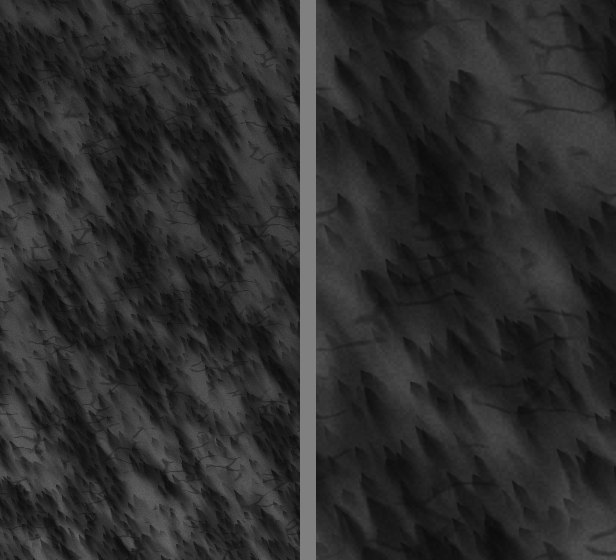
Left: the whole. Right: its middle third, enlarged.
Give the GLSL for this texture, as a WebGL 2 fragment shader.

```glsl
#version 300 es
precision highp float;
// Dark wind-blown fans on a grey plain: each has a sharp upwind tip and fades
// downwind. Three sizes of jittered fans are multiplied over soft plumes made
// of layered sines, then crossed by cellular cracks and fine grain.

uniform vec2 u_resolution;
out vec4 fragColor;

#define WIND normalize(vec2(0.54, -0.84))
#define FAN_SIZE vec2(0.110, 0.056)
#define FAN_DEPTH 0.74
#define PLUME_SCALE vec2(7.0, 20.0)
#define PLUME_DEPTH 0.58
#define CRACK_SCALE vec2(9.0, 27.0)
#define CRACK_DEPTH 0.36
#define GROUND 0.255
#define SHADOW 0.045
#define GRAIN_SCALE 300.0
#define GRAIN_DEPTH 0.10

vec2 hash2(vec2 p) {
    vec3 q = fract(p.xyx * vec3(0.1031, 0.1030, 0.0973));
    q += dot(q, q.yzx + 33.33);
    return fract((q.xx + q.yz) * q.zy);
}

// Layered, warped sines, roughly -0.7 to 0.7
float waves(vec2 p) {
    float sum = 0.0, amp = 0.5;
    for (int i = 0; i < 4; i++) {
        sum += amp * sin(p.x + sin(p.y * 1.3)) * cos(p.y - sin(p.x * 0.7));
        p = mat2(1.2, 1.4, -1.4, 1.2) * p + 2.1;
        amp *= 0.6;
    }
    return sum;
}

// Darkness of the broad plumes, in wind coordinates (downwind, across)
float plume(vec2 w) {
    return smoothstep(-0.45, 0.45, waves(w * PLUME_SCALE));
}

// Light left by one layer of fans
float fans(vec2 w, vec2 size, float seed) {
    vec2 q = w / size;
    q.y += 0.05 * sin(q.x * 4.0 + seed) + 0.03 * sin(q.x * 11.0 + q.y * 5.0);
    float light = 1.0;
    for (int j = -1; j <= 1; j++) {
        float column = floor(q.y) + float(j);
        float shift = hash2(vec2(column, seed)).x * 7.0;
        for (int i = -3; i <= 0; i++) {
            float row = floor(q.x + shift) + float(i);
            vec2 id = vec2(row, column) + seed;
            vec2 kind = hash2(id + 57.0);
            vec2 tip = vec2(row - shift, column) + hash2(id);
            vec2 d = q - tip;
            float s = d.x / mix(0.8, 2.3, kind.x);
            if (s <= 0.0 || s >= 1.0) continue;
            // A straight-sided point that widens and blurs downwind
            float halfWidth = mix(0.24, 0.5, kind.y) * min(2.6 * s, 0.55 + 0.45 * s);
            float soft = 0.05 + 0.75 * s;
            float body = smoothstep(-0.5 * soft, 0.5 * soft, halfWidth - abs(d.y));
            float fade = smoothstep(0.0, 0.05, s) * pow(1.0 - s, 1.3);
            float strength = smoothstep(0.35, 0.85, plume(tip * size) * 0.5 + kind.y * 0.65);
            light *= 1.0 - FAN_DEPTH * strength * body * fade;
        }
    }
    return light;
}

// Thin borders between flat cells, 1 on the line
float cracks(vec2 p) {
    vec2 q = p * CRACK_SCALE;
    q.y += 0.3 * waves(q * vec2(2.4, 0.8)) + 0.12 * sin(p.x * 60.0);
    float near = 9.0, next = 9.0;
    for (int j = -1; j <= 1; j++) {
        for (int i = -1; i <= 1; i++) {
            vec2 cell = floor(q) + vec2(i, j);
            float d = length(cell + hash2(cell + 19.0) - q);
            next = min(next, max(near, d));
            near = min(near, d);
        }
    }
    return 1.0 - smoothstep(0.02, 0.17, next - near);
}

void main() {
    vec2 p = gl_FragCoord.xy / u_resolution.x;
    vec2 w = vec2(dot(p, WIND), dot(p, vec2(-WIND.y, WIND.x)));

    // Plain, brighter toward the lower left
    float lowerLeft = 1.0 - smoothstep(0.0, 0.8, p.y + 0.35 * p.x);
    float tone = GROUND * (1.0 + 0.38 * lowerLeft + 0.16 * waves(p * 5.0 + 1.0));
    tone *= 1.0 - 0.22 * smoothstep(0.8, 2.5, p.x + p.y);

    // Plumes and fans from large to small
    float light = 1.0 - PLUME_DEPTH * plume(w);
    vec2 size = FAN_SIZE;
    for (int k = 0; k < 3; k++) {
        light *= fans(w, size, 11.0 + 23.0 * float(k));
        size *= 0.62;
    }

    // Broken cracks and grain
    float broken = smoothstep(0.0, 0.3, waves(p * 21.0 + 8.0));
    light *= 1.0 - CRACK_DEPTH * broken * cracks(p);
    float grain = hash2(floor(p * GRAIN_SCALE)).x - 0.5;
    float grey = SHADOW + tone * light * (1.0 + GRAIN_DEPTH * grain) + 0.010 * grain;
    fragColor = vec4(vec3(grey), 1.0);
}
```
